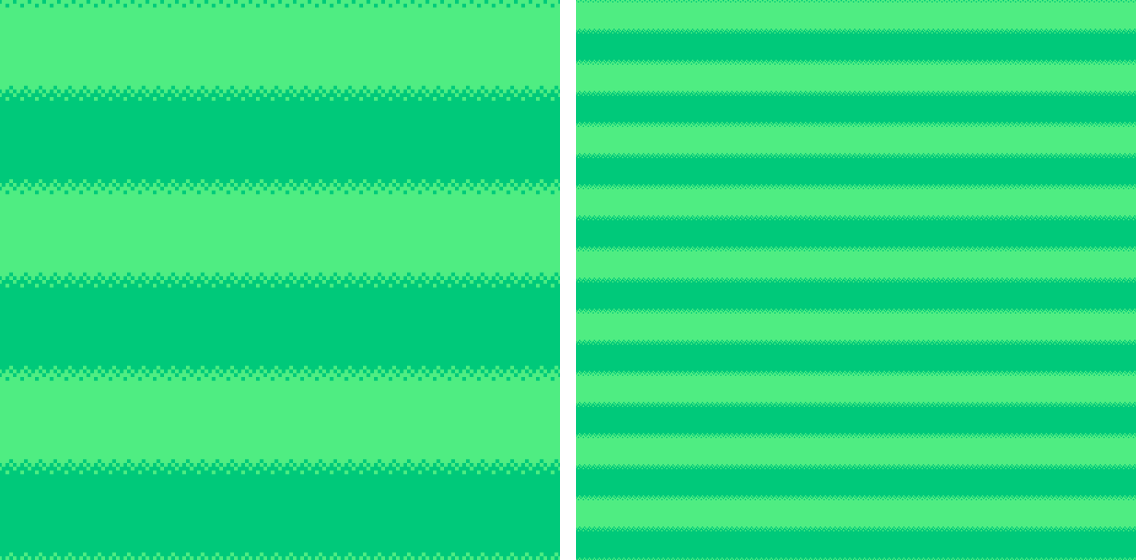
Left: one tile. Right: repeated 3 by 3.
This pattern is drawn by a WebGL 1 fragment shader. Its source:

```glsl
precision highp float;
// Horizontal two-tone green stripes whose borders dissolve in a pixel dither.

uniform vec2 u_resolution;

const vec3 LIGHT_GREEN = vec3(0.31, 0.93, 0.51);
const vec3 DEEP_GREEN = vec3(0.0, 0.79, 0.48);
const float STRIPE_PAIRS = 3.0;
const float ROWS_PER_STRIPE = 25.0;
const float DITHER_REPEATS = 38.0;
const float DITHER_WIDTH = 4.0;
const float COLUMN_SHIFT = -1.5;
const int SAMPLES = 4;

// 1 when two whole numbers are equal
float same(float a, float b) {
    return 1.0 - step(0.5, abs(a - b));
}

// 1 where a cell takes the other stripe's tone; row 0 lies just below a border
float ditherSwap(float column, float row) {
    float c = mod(column, DITHER_WIDTH);
    return same(row, -2.0) * same(c, 1.0)
         + same(row, -1.0) * same(mod(c, 2.0), 0.0)
         + same(row, 0.0) * same(c, 2.0)
         + same(row, 1.0) * same(c, 0.0);
}

// 0 for the light stripe, 1 for the deep stripe
float stripeTone(vec2 uv, float pairs, float rowsPerStripe) {
    float column = floor(uv.x * DITHER_REPEATS * DITHER_WIDTH + COLUMN_SHIFT);
    float row = floor((1.0 - uv.y) * pairs * 2.0 * rowsPerStripe);
    float stripe = floor((row + 0.5) / rowsPerStripe);
    float tone = mod(stripe, 2.0);
    float borderRow = mod(row + 2.5, rowsPerStripe) - 2.5;
    return abs(tone - ditherSwap(column, borderRow));
}

void main() {
    // Average a small grid of samples to smooth the cell edges
    float tone = 0.0;
    for (int j = 0; j < SAMPLES; j++) {
        for (int i = 0; i < SAMPLES; i++) {
            vec2 offset = (vec2(float(i), float(j)) + 0.5) / float(SAMPLES) - 0.5;
            vec2 uv = (gl_FragCoord.xy + offset) / u_resolution;
            tone += stripeTone(uv, STRIPE_PAIRS, ROWS_PER_STRIPE);
        }
    }
    tone /= float(SAMPLES * SAMPLES);
    gl_FragColor = vec4(mix(LIGHT_GREEN, DEEP_GREEN, tone), 1.0);
}
```
